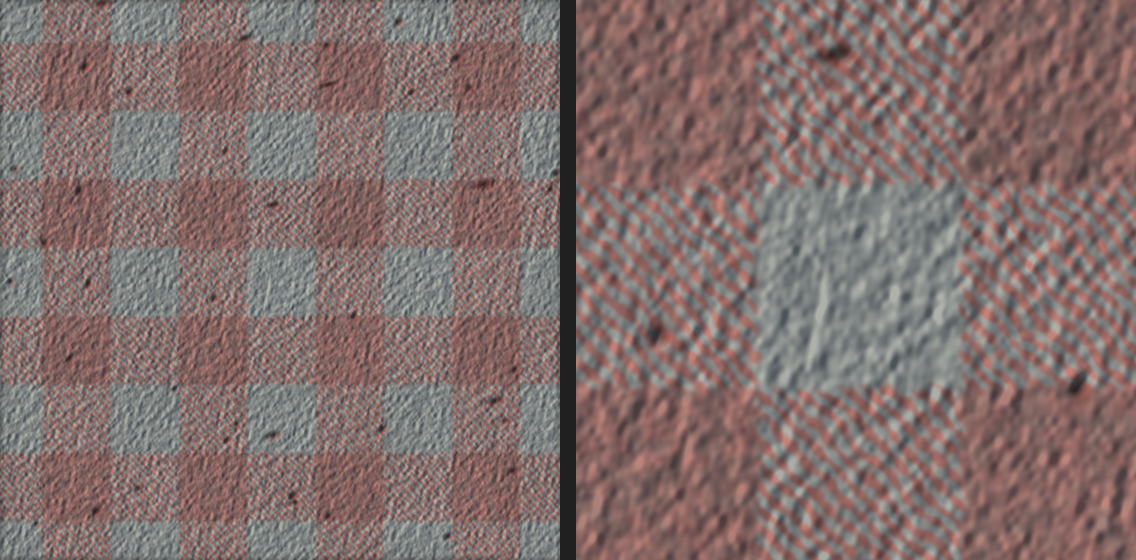
Left: the whole. Right: its middle third, enlarged.
Write a three.js fragment shader that draws this texture.

```glsl
// Worn gingham cloth: red and grey bands cross, and where they differ a fine
// diagonal twill shows both yarns. A noisy height field with scattered pits
// is lit from the upper left to give the crumpled, felted relief.

#define PERIOD 0.2442               // one red plus one grey band
#define BAND_CENTER vec2(0.136, 0.130)
#define TWILL 74.0                  // diagonals across the canvas
#define GRAIN vec2(142.0, 104.0)    // relief bumps across and up
#define RELIEF 0.74                 // strength of the lighting
#define LIGHT_STEP vec2(-0.0029, 0.0015)
#define PIT_GRID 9.0
#define PIT_CHANCE 0.42
#define PIT_SIZE 0.0062
#define RED vec3(0.505, 0.378, 0.366)
#define GREY vec3(0.497, 0.518, 0.515)

varying vec2 vUv;

float hash(vec2 p) {
  return fract(sin(dot(p, vec2(127.1, 311.7))) * 43758.55);
}

float noise(vec2 p) {
  vec2 i = floor(p), f = fract(p);
  f = f * f * (3.0 - 2.0 * f);
  return mix(mix(hash(i), hash(i + vec2(1.0, 0.0)), f.x),
             mix(hash(i + vec2(0.0, 1.0)), hash(i + vec2(1.0, 1.0)), f.x), f.y);
}

// Soft dents, one at most per grid cell; a few are drawn out into nicks
float pits(vec2 p) {
  vec2 cell = floor(p * PIT_GRID);
  float depth = 0.0;
  for (int y = -1; y <= 1; y++) {
    for (int x = -1; x <= 1; x++) {
      vec2 id = cell + vec2(float(x), float(y));
      vec2 center = (id + vec2(hash(id + 3.7), hash(id + 8.2))) / PIT_GRID;
      vec2 d = p - center;
      d.y -= 0.25 * d.x;
      d.x /= 1.0 + 1.4 * step(0.85, hash(id + 21.4));
      float size = PIT_SIZE * mix(0.7, 1.15, hash(id + 14.9));
      float present = step(hash(id + 31.6), PIT_CHANCE);
      depth += present * exp(-dot(d, d) / (size * size));
    }
  }
  return min(depth, 1.0);
}

// Positive on the falling diagonals where the vertical yarn lies on top
float twill(vec2 p) {
  float wobble = 0.55 * (noise(p * 60.0) - 0.5);
  float diagonal = sin(6.2832 * (TWILL * (p.x + p.y) + wobble));
  float beads = sin(6.2832 * TWILL * 0.7 * (p.x - p.y) + 6.0 * noise(p * 40.0));
  return diagonal + 0.40 * beads + 1.2 * (noise(p * 150.0 + 5.0) - 0.5);
}

// Felted bumps, yarn relief and broad shallow creases
float height(vec2 p) {
  vec2 q = vec2(p.x - 0.18 * p.y, p.y);
  float bumps = noise(q * GRAIN) + 0.35 * noise(q * GRAIN * 1.8 + 17.0);
  float ridge = abs(noise(vec2(q.x * 9.0, q.y * 4.0) + 6.0) - 0.5);
  float crease = 0.15 * smoothstep(0.0, 0.05, ridge);
  return bumps + 0.05 * twill(p) + crease - 0.9 * pits(p);
}

// Red bands as 1, grey bands as 0, along each axis
vec2 bands(vec2 p) {
  vec2 fray = vec2(noise(p * 110.0), noise(p * 110.0 + 40.0)) - 0.5;
  vec2 q = (p + 0.006 * fray - BAND_CENTER) / PERIOD;
  vec2 d = abs(fract(q + 0.5) - 0.5);
  return 1.0 - smoothstep(0.235, 0.265, d);
}

void main() {
  vec2 p = vUv;

  // Yarn colour: the twill picks the vertical or the horizontal band
  vec2 band = bands(p);
  float weave = twill(p);
  float onTop = smoothstep(-1.2, 1.2, weave);
  float redness = mix(band.y, band.x, onTop);
  float mixedCell = abs(band.x - band.y);
  vec3 color = mix(GREY, RED, redness);
  color += mixedCell * redness * vec3(0.055, 0.0, -0.005);

  // Red cells keep a faint fleck of brighter and duller yarn
  float fleck = band.x * band.y * (noise(p * 125.0 + 60.0) - 0.5);
  color += fleck * vec3(0.10, 0.015, 0.01);

  // Uneven dye and wear
  color *= 0.97 + 0.06 * noise(p * 14.0);

  // Red stain on the far lip of each pit, dark floor inside
  float pit = pits(p);
  float lip = pits(p + vec2(-0.004, 0.003));
  color = mix(color, vec3(0.54, 0.23, 0.22), 0.45 * lip);
  color *= 1.0 - 0.45 * pit;

  // Relief light: warm highlights, cool shadows
  float slope = height(p) - height(p + LIGHT_STEP);
  float shade = clamp(RELIEF * slope, -0.38, 0.32);
  vec3 tint = mix(vec3(1.05, 0.98, 0.88), vec3(1.10, 1.0, 0.86), step(0.0, shade));
  color *= 1.0 + shade * tint;

  // Slightly dark hem at the border
  vec2 rim = min(p, 1.0 - p);
  color *= mix(0.82, 1.0, smoothstep(0.0, 0.010, min(rim.x, rim.y)));

  gl_FragColor = vec4(clamp(color, 0.0, 1.0), 1.0);
}
```
